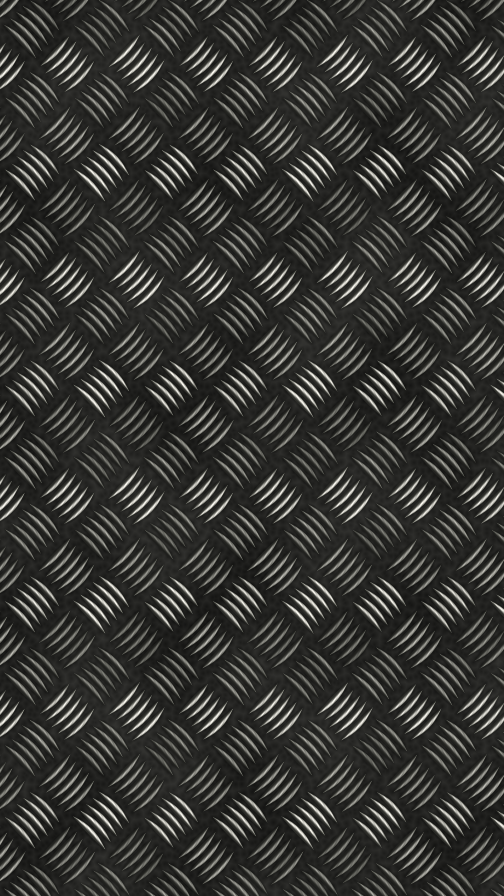
A Shadertoy shader for this texture:

```glsl
// Dark steel tread plate: five-bar lens patches, alternating between the two diagonals.
#define REPEATS vec2(7.26, 12.45)  // pattern cells across and down
#define OFFSET vec2(0.97, 0.89)    // centre of the first rising patch, from top left
#define BAR_GAP 0.125              // spacing of bars in a patch
#define BAR_HALF_LENGTH 0.325
#define BAR_HALF_WIDTH 0.043
#define BOW 0.024                  // bend of each bar
#define TILE 3.0                   // cells after which the wear repeats
#define GLOSS 1.0                  // strength of the edge glint
#define CLOUDING 0.5               // share of broad mottling in the ground

const vec3 GROUND_DARK = vec3(0.088, 0.088, 0.082);
const vec3 GROUND_LIGHT = vec3(0.195, 0.195, 0.185);
const vec3 STEEL_DARK = vec3(0.15, 0.152, 0.138);
const vec3 STEEL_MID = vec3(0.43, 0.435, 0.40);
const vec3 STEEL_BRIGHT = vec3(0.97, 0.96, 0.93);

float hash(vec2 p) {
    vec3 q = fract(vec3(p.xyx) * 0.1031);
    q += dot(q, q.yzx + 33.33);
    return fract((q.x + q.y) * q.z);
}

// Distance to the nearest scattered point
float cellular(vec2 p) {
    vec2 cell = floor(p), f = fract(p);
    float nearest = 1.0;
    for (int y = -1; y <= 1; y++)
    for (int x = -1; x <= 1; x++) {
        vec2 g = vec2(x, y);
        vec2 jitter = vec2(hash(cell + g), hash(cell + g + 57.0));
        nearest = min(nearest, length(g + jitter - f));
    }
    return nearest;
}

// Lays one lattice of patches over the ground; bars run along the given direction
vec3 addPatches(vec3 color, vec2 p, vec2 along, float seed, float brightRow, float px) {
    vec2 cell = floor(p + 0.5);
    vec2 local = p - cell;
    vec2 wearCell = mod(cell, TILE);
    vec2 across = vec2(abs(along.y), along.x * -sign(along.y));

    // Bent bar coordinates and the nearest of the five bars
    float u = dot(local, along);
    float v = dot(local, across);
    float bend = u / BAR_HALF_LENGTH;
    v -= BOW * (0.5 - bend * bend);
    float bar = clamp(floor(v / BAR_GAP + 0.5), -2.0, 2.0);
    float barWear = hash(wearCell * 7.0 + vec2(bar + 3.0, seed));
    float t = v - bar * BAR_GAP;

    // Lens outline, each bar a little different in length
    float e = u / (BAR_HALF_LENGTH * (0.92 + 0.12 * barWear));
    float width = BAR_HALF_WIDTH * max(1.0 - e * e, 0.0);
    float edge = abs(t) - width;
    float mask = smoothstep(px, -px, edge) * smoothstep(1.02, 0.9, abs(e));

    // Soft shadow beside the bars
    float shadow = smoothstep(0.04, -0.01, edge) * smoothstep(1.2, 0.8, abs(e));
    color *= 1.0 - 0.3 * shadow;

    // Dull body rising to a thin glint near the far edge, worn in streaks
    float side = t / max(width, 0.004);
    float lit = 1.0 - min(abs(wearCell.y - brightRow), 1.0);
    float patchWear = hash(wearCell + seed * 3.0);
    float shine = 0.40 + 0.50 * lit + 0.25 * (barWear - 0.5) + 0.25 * (patchWear - 0.5);
    float streak = 0.5 + 0.5 * sin(u * 43.0 + t * 160.0 + barWear * 20.0) * sin(u * 17.0 + barWear * 9.0);
    vec3 steel = mix(STEEL_DARK, STEEL_MID, smoothstep(-0.7, 0.6, side) * (0.55 + 0.45 * streak));
    steel *= 0.72 + 0.4 * shine;
    float glint = exp(-pow((side - 0.4) / 0.45, 2.0)) * smoothstep(1.0, 0.4, abs(e));
    float gleam = clamp(GLOSS * glint * shine * (0.75 + 0.35 * streak), 0.0, 1.0);
    return mix(color, mix(steel, STEEL_BRIGHT, gleam), mask);
}

void mainImage(out vec4 fragColor, in vec2 fragCoord) {
    vec2 uv = fragCoord / iResolution.xy;
    vec2 p = vec2(uv.x, 1.0 - uv.y) * REPEATS - OFFSET;
    float px = 0.6 * REPEATS.x / iResolution.x;

    // Mottled ground with slow cloudiness and fine grain
    float cloud = 0.5 + 0.28 * sin(p.x * 2.1 + 1.3 * sin(p.y * 1.7))
                + 0.28 * sin(p.y * 2.094 + 1.2 + sin(p.x * 3.1));
    float grain = 1.3 * cellular(p * 10.0) - 0.05;
    vec3 color = mix(GROUND_DARK, GROUND_LIGHT, clamp(mix(grain, cloud, CLOUDING), 0.0, 1.0));

    // Rising patches, then falling ones half a cell away
    const float D = 0.70711;
    color = addPatches(color, p, vec2(D, -D), 1.0, 0.0, px);
    color = addPatches(color, p - 0.5, vec2(D, D), 11.0, 1.0, px);
    fragColor = vec4(color, 1.0);
}
```
